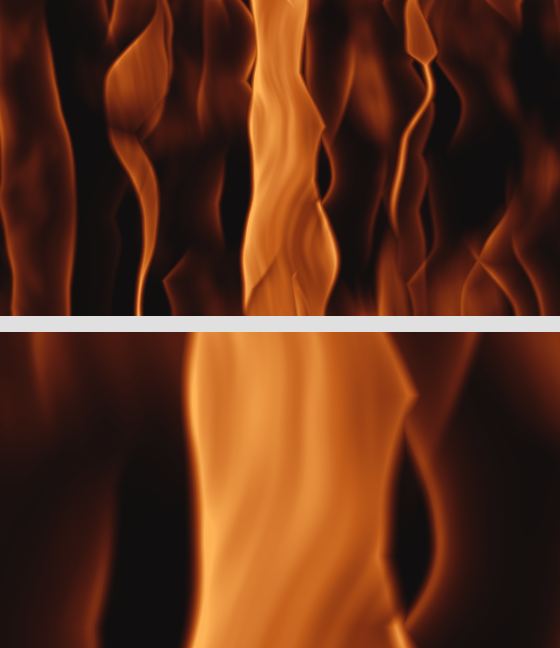
Top, the full canvas; bottom, a detail of the centre.
This texture is drawn by a Shadertoy shader. Its source:

```glsl
// Tall flames on near-black: folded sheets with glowing rims, slanted
// one-sided wisps and dim smoky glow. All layers merge into one heat value,
// which a fire ramp turns into colour.

float hash(vec2 p) {
    p = fract(p * vec2(0.1031, 0.1137));
    p += dot(p, p.yx + 33.33);
    return fract((p.x + p.y) * p.x * 17.0);
}

float noise(vec2 p) {
    vec2 i = floor(p), f = fract(p);
    f = f * f * (3.0 - 2.0 * f);
    return mix(mix(hash(i), hash(i + vec2(1, 0)), f.x),
               mix(hash(i + vec2(0, 1)), hash(i + vec2(1, 1)), f.x), f.y);
}

float fbm(vec2 p) {
    float sum = 0.0, gain = 0.55;
    for (int i = 0; i < 4; i++) {
        sum += gain * noise(p);
        p = p * 1.9 + vec2(17.3, 9.1);
        gain *= 0.5;
    }
    return sum;
}

// Filled sheet between two edge curves, with bright rims
float sheet(float x, float left, float right, float body) {
    float a = x - left, b = right - x;
    float mask = smoothstep(-0.012, 0.012, a) * smoothstep(-0.012, 0.012, b);
    float rim = exp(-abs(a - 0.012) / 0.016) + 0.7 * exp(-abs(b - 0.012) / 0.014);
    return mask * (body + 0.24 * rim);
}

// Slanted strand with cusps: crisp on one side, fading out on the other
float wisp(vec2 p, float x, float soft, float side, float seed) {
    float slant = 0.30 * (hash(vec2(seed, 41.0)) - 0.5);
    float path = x + slant * (p.y - 0.5)
               + 0.16 * (noise(vec2(p.y * 2.6, seed)) - 0.5)
               + 0.12 * abs(noise(vec2(p.y * 4.5, seed + 9.0)) - 0.5);
    float d = (p.x - path) * side;
    float inner = max(d, 0.0);
    float glow = 0.6 * exp(-inner / soft) + 0.4 * exp(-inner / 0.012);
    float life = smoothstep(0.28, 0.68, noise(vec2(p.y * 2.8 + 5.0, seed + 21.0)));
    return smoothstep(-0.014, 0.008, d) * glow * life;
}

vec3 fireRamp(float heat) {
    float t = clamp(heat, 0.0, 1.05) * 5.0;
    vec3 c = mix(vec3(0.062, 0.056, 0.056), vec3(0.20, 0.08, 0.06), clamp(t, 0.0, 1.0));
    c = mix(c, vec3(0.36, 0.12, 0.07), clamp(t - 1.0, 0.0, 1.0));
    c = mix(c, vec3(0.55, 0.21, 0.07), clamp(t - 2.0, 0.0, 1.0));
    c = mix(c, vec3(0.76, 0.36, 0.10), clamp(t - 3.0, 0.0, 1.0));
    return mix(c, vec3(0.95, 0.63, 0.29), clamp(t - 4.0, 0.0, 1.25));
}

void mainImage(out vec4 fragColor, in vec2 fragCoord) {
    vec2 p = fragCoord / iResolution.y;
    p.x += 0.5 * (16.0 / 9.0 - iResolution.x / iResolution.y);

    // Shared sideways drift, and fine streaks that follow it
    vec2 q = p;
    q.x += 0.05 * (noise(p * vec2(3.0, 4.0)) - 0.5)
         + 0.025 * (noise(p * vec2(7.0, 9.0) + 3.0) - 0.5);
    float y = q.y;
    float sway = 0.02 * sin(y * 9.0) + 0.06 * noise(vec2(q.x * 4.0, y * 3.0));
    float streaks = fbm(vec2((q.x + sway) * 14.0, y * 1.7));

    // Smoky glow, stronger towards the top
    float smoke = fbm(vec2((q.x + sway) * 4.0 + 4.0, y * 2.2));
    float heat = 0.60 * smoothstep(0.46, 0.80, smoke + 0.14 * (y - 0.5))
               * (0.4 + 1.2 * streaks);

    // Scattered wisps
    for (int i = 0; i < 20; i++) {
        float n = float(i);
        float x = (n + hash(vec2(n, 3.0))) * 0.092 - 0.03;
        float soft = mix(0.015, 0.065, hash(vec2(n, 11.0)));
        float power = mix(0.35, 0.95, hash(vec2(n, 23.0)));
        float side = hash(vec2(n, 31.0)) < 0.5 ? -1.0 : 1.0;
        float strand = power * wisp(q, x, soft, side, n * 7.0 + 2.0);
        heat += strand * (0.5 + 0.8 * streaks) * (1.0 - 0.6 * min(heat, 1.0));
    }

    // Low licks beside the main column
    float lick = exp(-pow((q.x - 1.22) / 0.11, 2.0));
    lick *= 1.0 - smoothstep(0.0, 0.22, y + 0.5 * (streaks - 0.5));
    heat = max(heat, lick * (0.35 + 0.9 * streaks));

    // Slanting flare at the lower right
    float flareEdge = 1.46 + 0.16 * smoothstep(0.0, 0.45, y);
    float flare = q.x - flareEdge;
    float flareGlow = smoothstep(-0.012, 0.01, flare) * exp(-max(flare, 0.0) / 0.06);
    flareGlow *= 1.0 - smoothstep(0.22, 0.48, y);
    heat = max(heat, flareGlow * (0.45 + 0.7 * streaks));

    // Left stem, hooked at its tip
    float left = 0.45 - 0.10 * smoothstep(0.30, 0.58, y);
    float right = 0.49 + 0.02 * sin(y * 11.0 - 2.0) - 0.03 * smoothstep(0.4, 0.6, y);
    float stem = sheet(q.x, left, right, 0.15 + 0.75 * streaks);
    heat = max(heat, stem * (1.0 - smoothstep(0.52, 0.63, y + 0.5 * (q.x - 0.40))));

    // Broad fold above the stem
    left = 0.35 + 0.15 * smoothstep(0.74, 0.98, y);
    right = 0.54 - 0.13 * (1.0 - smoothstep(0.52, 0.72, y));
    float fold = sheet(q.x, left, right, 0.10 + 0.95 * streaks);
    heat = max(heat, fold * smoothstep(0.50, 0.74, y) * (1.0 - 0.5 * smoothstep(0.84, 1.0, y)));

    // Thin right ribbon, swelling into a bulb
    float bend = 1.265 + 0.08 * smoothstep(0.55, 0.75, y) + 0.015 * sin(y * 12.0);
    float bulb = smoothstep(0.79, 0.84, y) * (1.0 - smoothstep(0.84, 1.05, y));
    float halfWidth = 0.014 + 0.045 * bulb;
    float ribbon = sheet(q.x, bend - halfWidth, bend + halfWidth, 0.30 + 0.55 * streaks);
    heat = max(heat, ribbon * smoothstep(0.15, 0.38, y));

    // Main column: a kinked right edge and dark inner folds
    left = 0.785 + 0.02 * y + 0.015 * sin(y * 14.0 + 2.6);
    right = 0.965 + 0.065 * max(0.0, 1.0 - abs(y - 0.60) / 0.17)
          + 0.13 * (1.0 - smoothstep(0.20, 0.52, y)) - 0.06 * (1.0 - smoothstep(0.0, 0.2, y));
    float column = sheet(q.x, left, right, 0.34 + 0.76 * streaks);
    float crease = wisp(q, 0.89, 0.035, 1.0, 5.0) + wisp(q, 0.95, 0.03, -1.0, 12.0);
    heat = max(heat, column * (1.0 - 0.45 * min(crease, 1.0)));

    fragColor = vec4(fireRamp(heat), 1.0);
}
```
